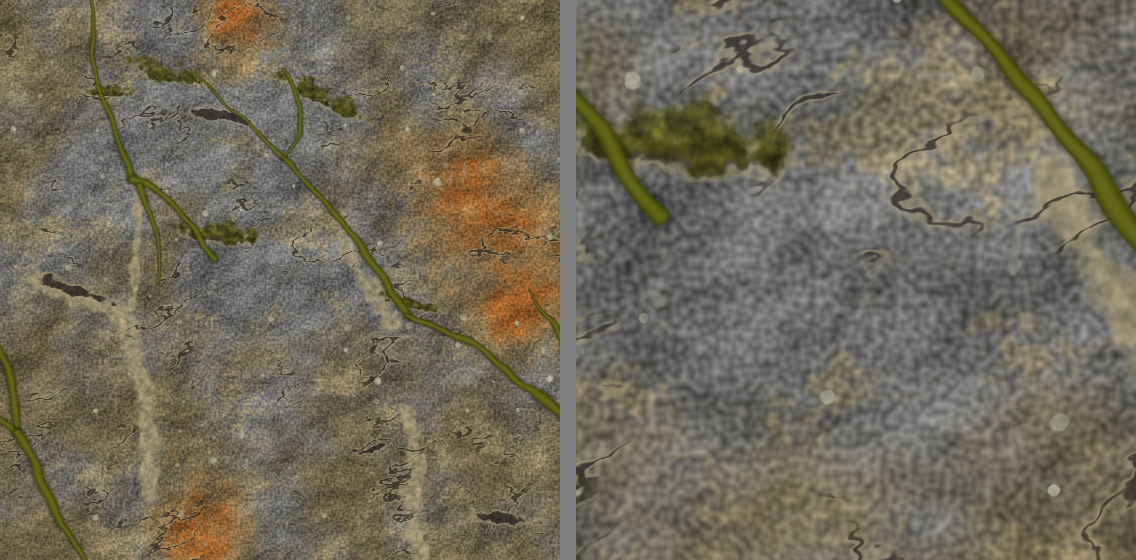
Left, the full canvas; right, a detail of the centre.
This texture is drawn by a Shadertoy shader. Its source:

```glsl
// Weathered slate cliff with rust stains, pale veins, dark ledges and mossy creepers.
#define RELIEF 2.7
#define GRAIN 0.30
#define BLOTCH 0.27
#define CRACK 0.022
#define WIGGLE 0.012
#define SLATE vec3(.43, .43, .425)
#define EARTH vec3(.425, .38, .275)
#define CREAM vec3(.64, .59, .45)
#define RUST vec3(.60, .34, .13)
#define MOSS vec3(.29, .30, .08)
#define GAP vec3(.19, .17, .145)

// Creepers: start and end; then start radius, end radius, bow
const vec4 VINES[11] = vec4[11](
    vec4(.155, 1.01, .235, .68), vec4(.235, .68, .385, .54), vec4(.245, .665, .285, .5),
    vec4(.36, .855, .505, .72), vec4(.505, .72, .725, .435), vec4(.725, .435, 1.02, .25),
    vec4(.5, .87, .505, .72), vec4(-.01, .39, .03, .23), vec4(-.02, .27, .03, .23),
    vec4(.03, .23, .155, -.01), vec4(.945, .485, 1.01, .37));
const vec3 FORM[11] = vec3[11](
    vec3(.003, .007, -.014), vec3(.008, .004, .006), vec3(.005, .003, .004),
    vec3(.002, .004, 0), vec3(.004, .009, .012), vec3(.005, .009, .015),
    vec3(.005, .004, .036), vec3(.008, .007, .012), vec3(.006, .008, 0),
    vec3(.009, .005, -.004), vec3(.002, .006, .006));
// Ledges: centre, half length, slope; the first five carry moss
const vec4 LEDGES[9] = vec4[9](
    vec4(.57, .82, .075, -.45), vec4(.3, .865, .065, -.25), vec4(.2, .832, .045, .1),
    vec4(.39, .575, .065, -.1), vec4(.73, .455, .04, -.2), vec4(.39, .79, .05, -.15),
    vec4(.13, .485, .07, -.3), vec4(.9, .075, .06, 0), vec4(.66, .2, .035, .3));
const vec4 VEINS[5] = vec4[5](
    vec4(.245, .64, .235, .45), vec4(.235, .42, .27, .12), vec4(.06, .5, .23, .43),
    vec4(.615, .56, .7, .42), vec4(.73, .27, .75, 0));
const vec3 STAINS[4] = vec3[4](vec3(.88, .62, .16), vec3(.93, .45, .1),
    vec3(.41, .98, .09), vec3(.36, .05, .11));

float hash(vec2 cell) {
    uvec2 u = uvec2(ivec2(cell)) * uvec2(73856093, 19349663);
    uint h = (u.x ^ u.y) * 83492791u;
    h = (h ^ (h >> 15u)) * 668265263u;
    return float((h ^ (h >> 13u)) >> 8u) / 16777216.0;
}

float corner(vec2 cell, vec2 offset) {
    float angle = 6.2832 * hash(cell);
    return dot(vec2(cos(angle), sin(angle)), offset);
}

float noise(vec2 p) {
    vec2 i = floor(p), f = p - i, e = vec2(1, 0);
    vec2 w = f * f * f * (f * (f * 6.0 - 15.0) + 10.0);
    return 1.4 * mix(mix(corner(i, f), corner(i + e, f - e), w.x),
        mix(corner(i + e.yx, f - e.yx), corner(i + 1.0, f - 1.0), w.x), w.y);
}

float fbm(vec2 p, int octaves) {
    float sum = 0.0, amp = 0.6;
    for (int i = 0; i < octaves; i++, amp *= 0.5) {
        sum += amp * noise(p);
        p = mat2(1.6, 1.2, -1.2, 1.6) * p + 7.3;
    }
    return sum;
}

// Distance to a bowed segment, and the position along it
vec2 strand(vec2 p, vec4 s, float bow) {
    vec2 ab = s.zw - s.xy, ap = p - s.xy;
    float t = clamp(dot(ap, ab) / dot(ab, ab), 0.0, 1.0);
    vec2 side = normalize(vec2(-ab.y, ab.x));
    return vec2(length(ap - ab * t - side * bow * 4.0 * t * (1.0 - t)), t);
}

// Falls from 1 to 0 between a and b
float fall(float a, float b, float x) { return 1.0 - smoothstep(a, b, x); }

void mainImage(out vec4 fragColor, in vec2 fragCoord) {
    float pixel = 1.0 / iResolution.y;
    vec2 p = fragCoord * pixel;
    vec2 warp = vec2(noise(p * 9.0), noise(p * 9.0 + 31.0)), q = p + 0.012 * warp;
    float rough = fbm(q * 30.0, 4), fine = fbm(p * 85.0 + 11.0, 3);
    float patches = fbm(q * 5.0 + 3.0, 5);

    // Slate and earth with broken tan crusts
    float blue = exp(-8.0 * dot(p - vec2(.4, .73), p - vec2(.4, .73)));
    vec3 color = mix(SLATE, EARTH, smoothstep(-.35, .4, patches + .22 - .7 * blue));
    float crust = fbm(q * vec2(8, 11) + 19.0, 5) + .35 * fine;
    color = mix(color, vec3(.56, .505, .37), .65 * smoothstep(.12, .42, crust));

    // Rust stains
    float rust = 0.0;
    for (int i = 0; i < 4; i++)
        rust = max(rust, exp(-pow(length(q - STAINS[i].xy) / STAINS[i].z, 2.0)));
    rust += .5 * patches + .3 * rough;
    color = mix(color, vec3(.53, .43, .28), .75 * smoothstep(.25, .6, rust));
    color = mix(color, RUST, .85 * smoothstep(.55, 1.1, rust));

    // Relief, blotches and grain
    float slope = fbm(q * 6.0, 6) - fbm((q + vec2(-.002, .004)) * 6.0, 6);
    color *= 1.0 + RELIEF * slope + BLOTCH * fbm(q * 17.0 + 5.0, 4) + GRAIN * noise(p * 210.0);

    // Mineral veins, water streaks and lichen spots
    for (int i = 0; i < 5; i++) {
        float d = strand(q, VEINS[i], 0.0).x / (i == 0 ? .008 : .017);
        color = mix(color, CREAM * (1.0 + .4 * fine), .75 * fall(.4, 1.2, d + 1.1 * rough));
    }
    float streak = smoothstep(.42, .7, noise(q * vec2(65, 5))) * smoothstep(-.1, .3, fine);
    color = mix(color, vec3(.62, .61, .55), .45 * streak);
    vec2 cell = floor(p * 20.0), center = .3 + .4 * vec2(hash(cell + 40.0), hash(cell + 80.0));
    float size = mix(.05, .14, pow(hash(cell + 120.0), 4.0));
    float spot = length(p * 20.0 - cell - center) + .09 * rough;
    float lichen = fall(size * .75, size + 20.0 * pixel, spot) * step(.84, hash(cell));
    color = mix(color, vec3(.64, .64, .56) * (1.0 + .4 * fine), .8 * lichen);

    // Small cracks with crumbly rims
    float crack = abs(fbm(mat2(.95, -.3, .3, .95) * q * vec2(7, 15), 5)) + .03 * fine;
    float broken = smoothstep(.08, .4, noise(q * 8.0 + 50.0) + .4 * rough);
    color = mix(color, CREAM, .5 * broken * smoothstep(.02, .04, crack) * fall(.05, .09, crack));
    color = mix(color, GAP, .75 * broken * fall(.4 * CRACK, 1.5 * CRACK, crack));

    // Ledges: pale lip, dark gap and moss
    for (int i = 0; i < 9; i++) {
        vec2 d = q - LEDGES[i].xy;
        d = vec2(d.x, d.y - LEDGES[i].w * d.x) / LEDGES[i].z;
        float gap = length(d * vec2(1, 6)) + 1.2 * rough + .25 * fine;
        float growth = length((d - vec2(0, .12)) * vec2(.9, 3.6)) + 1.1 * rough + .5 * fine;
        color = mix(color, CREAM, .5 * smoothstep(.7, .9, gap) * fall(1.0, 1.25, gap));
        color = mix(color, GAP * (1.0 + .6 * fine), .85 * fall(.55, .85, gap));
        if (i < 5) color = mix(color, MOSS * (1.0 + .9 * fine), .8 * fall(.5, 1.15, growth));
    }

    // Creepers: soft shadow, then a rounded stem
    vec2 v = p + WIGGLE * (warp + .3 * noise(p * 24.0));
    for (int i = 0; i < 11; i++) {
        vec2 s = strand(v, VINES[i], FORM[i].z);
        float radius = mix(FORM[i].x, FORM[i].y, s.y), d = s.x / radius;
        color *= 1.0 - .25 * fall(.8, 1.8, d);
        vec3 stem = mix(vec3(.39, .40, .08), vec3(.24, .26, .04), smoothstep(.1, 1.0, d));
        color = mix(color, stem, .95 * fall(radius * .8 - pixel, radius + pixel, s.x));
    }
    fragColor = vec4(clamp(color, 0.0, 1.0), 1.0);
}
```
